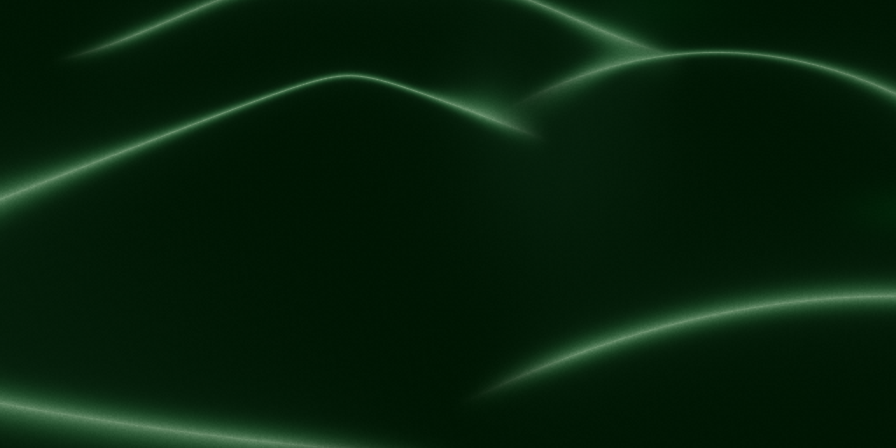
This background is drawn by a Shadertoy shader. Its source:

```glsl
// Dark green silk: five glowing folds on a nearly black ground.
// Each fold is a height curve lit by a pale core, a green halo and a wide haze;
// separate widths above and below let neighbouring folds melt together.

float hash(vec2 p) {
    return fract(sin(dot(p, vec2(127.1, 311.7))) * 43758.5453);
}

// Screens one fold into light = (core, halo, haze); d is the height above its curve.
void addFold(inout vec3 light, float d, float below, float above, float strength) {
    float r = abs(d) / (d > 0.0 ? above : below);
    vec3 glow = vec3(exp(-r), exp(-r * r / 5.0), 0.8 * exp(-r / 6.0));
    light = 1.0 - (1.0 - light) * (1.0 - strength * glow);
}

float blob(vec2 p, vec2 center, vec2 radius) {
    vec2 q = (p - center) / radius;
    return exp(-dot(q, q));
}

void mainImage(out vec4 fragColor, in vec2 fragCoord) {
    // Height spans 0..1; width spans 0..2 at any canvas shape
    vec2 p = fragCoord / iResolution.xy * vec2(2.0, 1.0);
    float x = p.x;
    vec3 light = vec3(0.0);

    // Upper arch, leaving the canvas in the middle
    float arch = 0.857 + 0.2 * (1.0 - smoothstep(0.1, 0.8, abs(x - 0.835)));
    float archFade = smoothstep(0.1, 0.33, x) * (1.0 - smoothstep(1.36, 1.55, x));
    float archJoin = smoothstep(1.2, 1.42, x);
    addFold(light, p.y - arch, 0.009 + 0.012 * archJoin, 0.009 + 0.004 * archJoin,
            0.8 * archFade);

    // Left hill: sharp at the crest, broad at the foot
    float fromCrest = x - 0.78;
    float hill = 0.831 + 0.392 * (0.08 - sqrt(0.0064 + fromCrest * fromCrest));
    float hillWidth = 0.004 + 0.028 * fromCrest * fromCrest;
    float hillJoin = smoothstep(0.92, 1.16, x);
    addFold(light, p.y - hill, hillWidth + 0.004 * hillJoin, hillWidth + 0.022 * hillJoin,
            0.88 * (1.0 - smoothstep(1.07, 1.24, x)));

    // Right hill, joined to the arch above and the left hill below
    float fromTop = x - 1.6;
    float rightHill = 0.883 - 0.58 * fromTop * fromTop;
    float rightWidth = 0.004 + 0.05 * fromTop * fromTop;
    float archBridge = exp(-pow((x - 1.38) / 0.08, 2.0));
    addFold(light, p.y - rightHill, rightWidth + 0.014 * (1.0 - smoothstep(1.15, 1.45, x)),
            rightWidth + 0.012 * archBridge, 0.8 * smoothstep(1.1, 1.36, x));

    // Lower right sweep
    float sweep = 0.339 - 0.255 * (2.0 - x) * (2.0 - x);
    addFold(light, p.y - sweep, 0.014, 0.016, 0.88 * smoothstep(1.0, 1.32, x));

    // Lower left swell
    float swell = 0.1 - 0.18 * x + 0.06 * x * x;
    addFold(light, p.y - swell, 0.024, 0.021 - 0.006 * x,
            0.85 * (1.0 - smoothstep(0.55, 1.08, x)));

    // Loose haze between the folds
    light.y += 0.3 * blob(p, vec2(2.02, 0.53), vec2(0.12, 0.05));
    light.y += 0.2 * blob(p, vec2(1.48, 0.99), vec2(0.14, 0.07));
    light.z += 0.5 * blob(p, vec2(1.25, 0.62), vec2(0.22, 0.24));
    light.z += 0.25 * blob(p, vec2(0.1, 0.3), vec2(0.4, 0.25));

    // Ground, then green halo, then pale core
    vec3 color = mix(vec3(0.0, 0.085, 0.012), vec3(0.035, 0.145, 0.065), min(light.z, 1.0));
    color += min(light.y, 1.0) * vec3(0.0, 0.14, 0.045);
    color += light.x * vec3(0.44, 0.35, 0.38);

    // Fine grain, strongest in the light
    float grain = hash(floor(p * 256.0)) - 0.5;
    color += grain * (0.008 + 0.04 * light.x);
    fragColor = vec4(clamp(color, 0.0, 1.0), 1.0);
}
```
